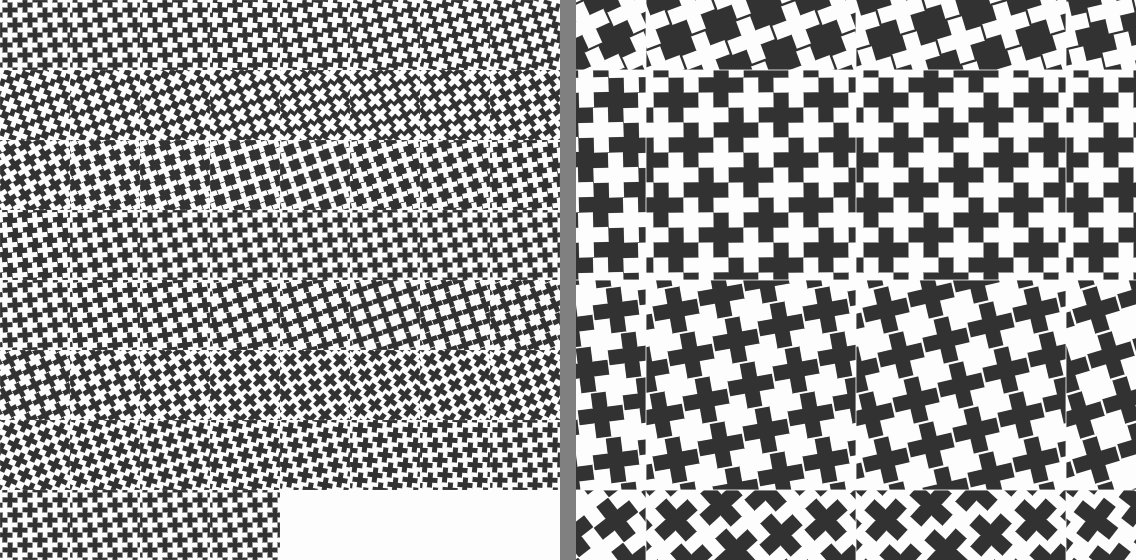
Left, the full canvas; right, a detail of the centre.
A three.js fragment shader for this pattern:

```glsl
varying vec2 vUv;

const float CELLS = 8.0;          // frames across and down
const float FRAMES = 60.0;        // frames drawn, the rest stay blank
const float TURN_FRAMES = 30.0;   // frames per quarter turn
const float FRAME_OFFSET = 1.5;   // frames by which the first turn has begun
const float UNITS = 14.0;         // arm widths across one frame
const float SEAM = 0.006;         // pale seam at frame edges, share of a frame
const float SOFTNESS = 1.3;       // edge blur relative to the sample size
const vec3 INK = vec3(0.195, 0.195, 0.2);
const vec3 PAPER = vec3(0.993);
const float PI = 3.14159265;

// Lattice joining crosses of one colour, and the shift to the other colour
const vec2 STEP_A = vec2(3.0, 1.0);
const vec2 STEP_B = vec2(-1.0, 3.0);
const vec2 PAPER_SHIFT = vec2(1.0, 2.0);

vec2 rotate(vec2 p, float angle) {
  float c = cos(angle);
  float s = sin(angle);
  return vec2(c * p.x + s * p.y, c * p.y - s * p.x);
}

// Offset from the nearest lattice point
vec2 latticeRepeat(vec2 p) {
  vec2 q = vec2(dot(p, STEP_A), dot(p, STEP_B)) / dot(STEP_A, STEP_A);
  q -= floor(q + 0.5);
  return q.x * STEP_A + q.y * STEP_B;
}

// Cross three units wide with arms one unit thick
float crossDistance(vec2 p) {
  p = abs(p);
  return max(max(p.x, p.y) - 1.5, min(p.x, p.y) - 0.5);
}

float coverage(float distance, float blur) {
  return 1.0 - smoothstep(-0.5 * blur, 0.5 * blur, distance);
}

void main() {
  // Frames run left to right from the top row
  vec2 grid = vUv * CELLS;
  vec2 cell = floor(grid);
  vec2 local = fract(grid);
  float frame = (CELLS - 1.0 - cell.y) * CELLS + cell.x;
  float pixel = max(fwidth(vUv.x), fwidth(vUv.y)) * CELLS;
  float blur = pixel * UNITS * SOFTNESS;

  // Eased quarter turn, first by paper crosses and then by ink crosses
  float turn = mod((frame + FRAME_OFFSET) / TURN_FRAMES, 2.0);
  bool inkTurns = turn >= 1.0;
  float angle = 0.25 * PI * (1.0 - cos(PI * fract(turn)));

  vec2 p = (local - 0.5) * UNITS;
  if (!inkTurns) {
    p -= PAPER_SHIFT;
    angle = -angle;
  }
  float shape = coverage(crossDistance(rotate(latticeRepeat(p), angle)), blur);
  float ink = inkTurns ? shape : 1.0 - shape;

  // Seams and blank frames
  vec2 edge = min(local, 1.0 - local);
  float seam = coverage(min(edge.x, edge.y) - 0.5 * SEAM, pixel);
  ink *= 1.0 - 0.6 * seam;
  ink *= step(frame, FRAMES - 0.5);

  gl_FragColor = vec4(mix(PAPER, INK, ink), 1.0);
}
```
